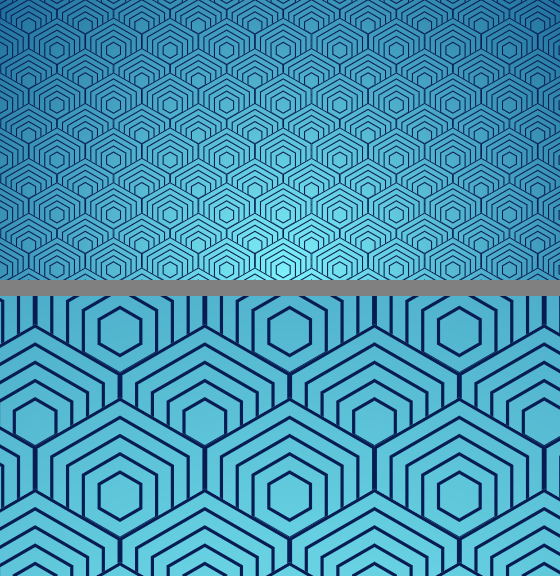
Top: the whole. Bottom: its middle third, enlarged.
Reproduce this pattern procedurally as a Shadertoy shader.

```glsl
#define PITCH vec2(0.2020, 0.1960)
#define ORIGIN vec2(1.0115, 0.4284)
#define ODD_ROW_DROP 0.1088
#define OUTER_APOTHEM 0.1000
#define RING_STEP 0.0188
#define LAST_RING 4.0
#define LINE_WIDTH 0.0038
#define INK vec3(0.03, 0.11, 0.33)
#define GLOW_COLOR vec3(0.50, 0.95, 0.98)
#define EDGE_COLOR vec3(0.12, 0.43, 0.61)
#define GLOW_CENTER vec2(1.02, 0.0)
#define GLOW_RADIUS 1.43

// Apothem of the pointy-top hexagon passing through p
float hexApothem(vec2 p) {
    p = abs(p);
    return max(p.x, dot(p, vec2(0.5, 0.8660254)));
}

// Antialiased coverage of the region where dist < 0
float coverage(float dist, float pixel) {
    return clamp(0.5 - dist / pixel, 0.0, 1.0);
}

// Stroke coverage of the concentric hexagons
float ringInk(float apothem, float pixel) {
    float ring = clamp(round((OUTER_APOTHEM - apothem) / RING_STEP), 0.0, LAST_RING);
    float dist = abs(apothem - OUTER_APOTHEM + ring * RING_STEP);
    return coverage(dist - 0.5 * LINE_WIDTH, pixel);
}

// Overlapping rows, painted from the top down so lower rows sit in front
float scaleInk(vec2 uv, float pixel) {
    float firstRow = 2.0 * floor((ORIGIN.y - uv.y) / PITCH.y);
    float ink = 0.0;
    for (int i = -1; i <= 3; i++) {
        float row = firstRow + float(i);
        float odd = mod(row, 2.0);
        float rowY = ORIGIN.y - floor(row / 2.0) * PITCH.y - odd * ODD_ROW_DROP;
        float column = (uv.x - ORIGIN.x) / PITCH.x + 0.5 * odd;
        vec2 local = vec2((fract(column + 0.5) - 0.5) * PITCH.x, uv.y - rowY);
        float apothem = hexApothem(local);
        float body = coverage(apothem - OUTER_APOTHEM - 0.5 * LINE_WIDTH, pixel);
        ink = mix(ink, ringInk(apothem, pixel), body);
    }
    return ink;
}

void mainImage(out vec4 fragColor, in vec2 fragCoord) {
    vec2 uv = fragCoord / iResolution.y;
    float pixel = 1.0 / iResolution.y;

    // Radial glow rising from the bottom edge
    float falloff = clamp(distance(uv, GLOW_CENTER) / GLOW_RADIUS, 0.0, 1.0);
    vec3 fill = mix(GLOW_COLOR, EDGE_COLOR, falloff);

    fragColor = vec4(mix(fill, INK, scaleInk(uv, pixel)), 1.0);
}
```
